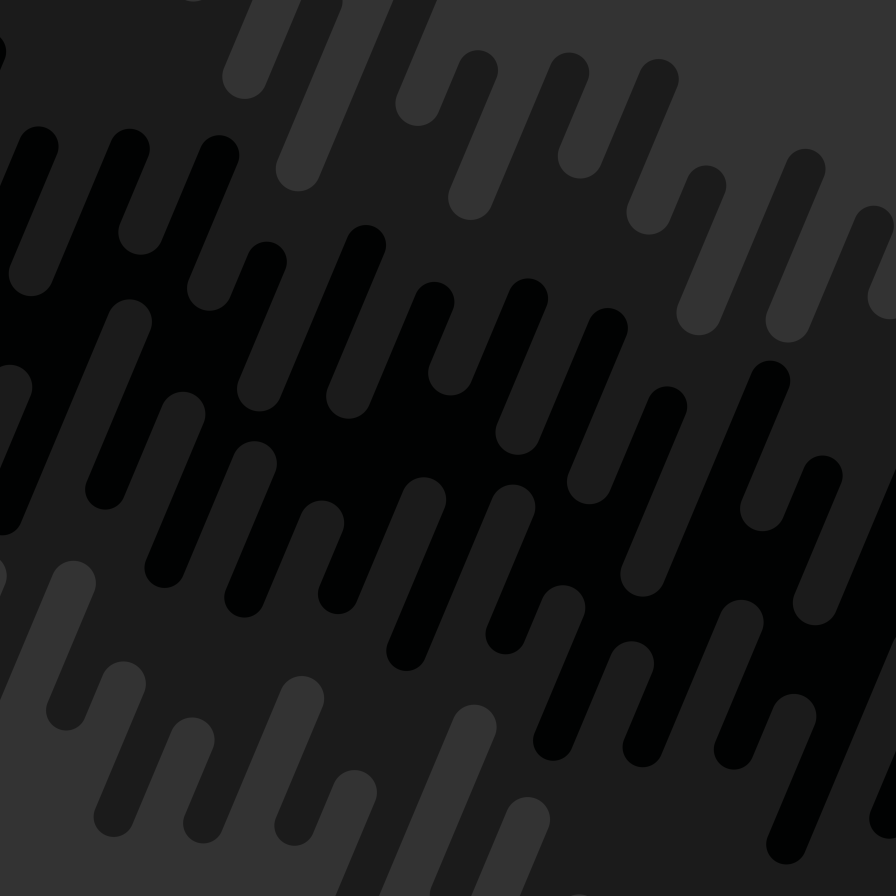
This pattern is drawn by a Shadertoy shader. Its source:

```glsl
// Dark slanted layers meeting in interlocking rounded bars, symmetric about a point.

const float PERIOD = 0.0949;

// Repeating heights of the hanging bars and of the gaps to their left
const float BAR_TIP[10] = float[10](-0.026, -0.116, -0.088, -0.006, -0.037,
                                    -0.105, -0.073, -0.053, 0.019, -0.100);
const float GAP_TIP[10] = float[10](-0.160, -0.197, -0.229, -0.140, -0.200,
                                    -0.171, -0.215, -0.219, -0.164, -0.235);

int wrapIndex(float k) {
    return int(mod(k + 20.0, 10.0) + 0.5) % 10;
}

// Signed distance to a layer whose lower edge is a row of rounded bars
float layerDistance(vec2 q) {
    float column = (q.x + 0.4406) / PERIOD;
    float bar = floor(column + 0.5);
    float gap = floor(column) + 1.0;
    float barX = (column - bar) * PERIOD;
    float gapX = (column - gap + 0.5) * PERIOD;

    float barTip = BAR_TIP[wrapIndex(bar)];
    if (bar < -3.5) barTip -= 0.058; // shorter bars at the far end
    float gapTip = GAP_TIP[wrapIndex(gap)];

    float barDist = length(vec2(barX, max(q.y - barTip, 0.0))) - 0.0250;
    float gapDist = length(vec2(gapX, max(gapTip - q.y, 0.0))) - 0.02245;
    return q.y < 0.5 * (barTip + gapTip) ? -gapDist : barDist;
}

// Layer on both sides of the centre, one side turned by half a turn
float layerCoverage(vec2 q, vec2 offset, float pixel) {
    float d = min(layerDistance(q - offset), layerDistance(-q - offset));
    return 1.0 - smoothstep(-0.7 * pixel, 0.7 * pixel, d);
}

void mainImage(out vec4 fragColor, in vec2 fragCoord) {
    float pixel = 1.0 / iResolution.y;
    vec2 p = fragCoord * pixel;

    // Slanted axes: x across the bars, y down along them
    vec2 c = vec2(p.x - 0.431, 0.5 - p.y);
    vec2 q = vec2(0.922 * c.x + 0.387 * c.y, 0.922 * c.y - 0.387 * c.x);

    // Black band, charcoal layer, grey outer layer
    vec3 color = vec3(0.004, 0.008, 0.006);
    color = mix(color, vec3(0.106), layerCoverage(q, vec2(0.0), pixel));
    color = mix(color, vec3(0.200), layerCoverage(q, vec2(0.4193, -0.2682), pixel));
    fragColor = vec4(color, 1.0);
}
```
